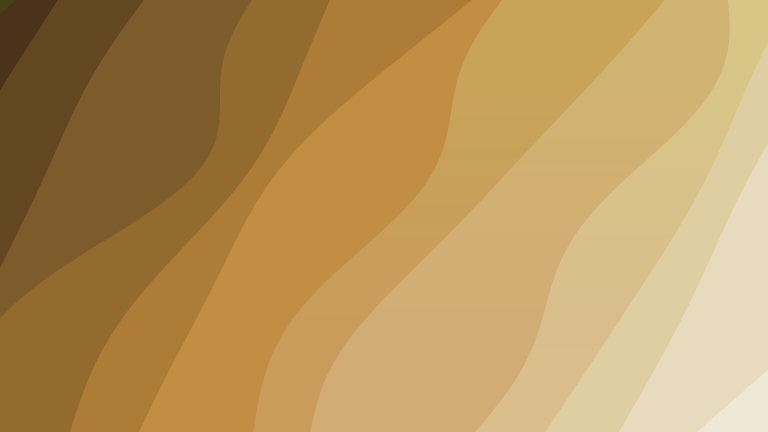
This background is drawn by a WebGL 2 fragment shader. Its source:

```glsl
#version 300 es
precision highp float;
// Layered sand-coloured waves running from dark brown at the left to cream at the right.
// Each edge is a slanted line bent by four sine harmonics; the layers are painted
// left to right, each covering everything beyond its own edge.

uniform vec2 u_resolution;
out vec4 fragColor;

const float PI = 3.14159265;
const int EDGES = 12;

// Where each edge meets the top and the bottom, in canvas heights from the left.
const vec2 ENDS[EDGES] = vec2[](
    vec2(0.037, -1.106), vec2(0.134, -0.440), vec2(0.333, -0.174),
    vec2(0.583, -0.162), vec2(0.764, 0.162), vec2(1.093, 0.322),
    vec2(1.162, 0.586), vec2(1.539, 0.718), vec2(1.685, 1.100),
    vec2(1.829, 1.262), vec2(1.968, 1.433), vec2(2.759, 1.613));

// Amplitudes of the four harmonics that bend each edge.
const vec4 BENDS[EDGES] = vec4[](
    vec4(0.0), vec4(-0.023, 0.0, 0.0, 0.0),
    vec4(-0.026, -0.009, -0.006, -0.003), vec4(0.088, 0.074, -0.034, -0.024),
    vec4(0.017, 0.042, -0.012, -0.003), vec4(-0.130, -0.024, 0.002, 0.005),
    vec4(0.012, 0.044, -0.035, -0.012), vec4(-0.062, 0.034, -0.013, 0.006),
    vec4(0.016, 0.037, 0.044, -0.002), vec4(0.037, -0.002, -0.005, -0.002),
    vec4(-0.006, -0.006, 0.005, 0.002), vec4(0.0));

const vec3 CORNER = vec3(0.275, 0.255, 0.095);
const vec3 LAYERS[EDGES] = vec3[](
    vec3(0.290, 0.200, 0.098), vec3(0.386, 0.280, 0.128),
    vec3(0.490, 0.357, 0.165), vec3(0.580, 0.418, 0.182),
    vec3(0.678, 0.490, 0.218), vec3(0.760, 0.557, 0.267),
    vec3(0.788, 0.612, 0.360), vec3(0.825, 0.674, 0.458),
    vec3(0.853, 0.745, 0.545), vec3(0.880, 0.806, 0.640),
    vec3(0.910, 0.858, 0.742), vec3(0.942, 0.908, 0.838));

// Olive cast that warms into the plain colours toward the bottom.
const vec3 TOP_TINT = vec3(-0.006, 0.033, -0.015);
const int FIRST_TINTED = 6;
const int LAST_TINTED = 8;

// Signed distance to an edge, positive on its right; depth runs 0 to 1 downward.
float edgeDistance(float x, float depth, vec2 ends, vec4 bends) {
    vec4 frequency = PI * vec4(1.0, 2.0, 3.0, 4.0);
    float edge = mix(ends.x, ends.y, depth) + dot(bends, sin(frequency * depth));
    float slope = ends.y - ends.x + dot(bends * frequency, cos(frequency * depth));
    return (x - edge) * inversesqrt(1.0 + slope * slope);
}

void main() {
    vec2 p = gl_FragCoord.xy / u_resolution.y;
    float depth = 1.0 - p.y;
    float pixel = 1.0 / u_resolution.y;
    vec3 tint = TOP_TINT * (1.0 - smoothstep(0.0, 0.85, depth));

    vec3 color = CORNER;
    for (int i = 0; i < EDGES; i++) {
        bool tinted = i >= FIRST_TINTED && i <= LAST_TINTED;
        vec3 layer = LAYERS[i] + (tinted ? tint : vec3(0.0));
        float d = edgeDistance(p.x, depth, ENDS[i], BENDS[i]);
        color = mix(color, layer, clamp(d / pixel + 0.5, 0.0, 1.0));
    }
    fragColor = vec4(color, 1.0);
}
```
